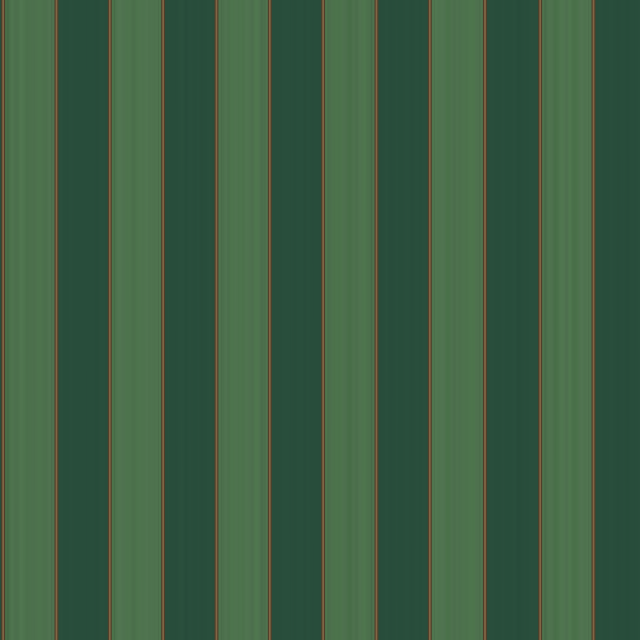
A Shadertoy shader for this pattern:

```glsl
float hash(float n) {
    return fract(sin(n * 127.1) * 43758.5);
}

// Smoothly blended random columns
float columns(float x) {
    float cell = floor(x);
    return mix(hash(cell), hash(cell + 1.0), smoothstep(0.2, 0.8, x - cell)) - 0.5;
}

// Vertical brushed grain whose columns fade slowly along their length
float grain(vec2 uv) {
    float fade = 0.85 + 0.15 * sin(uv.y * 7.0 + 4.0 * sin(uv.x * 23.0));
    float fine = columns(uv.x * 210.0);
    float broad = columns(uv.x * 85.0 + 31.0);
    float ripple = 0.2 * sin(uv.x * 410.0 + sin(uv.x * 37.0));
    return (0.6 * fine + 0.6 * broad + ripple) * fade;
}

// Antialiased coverage of a band around zero
float band(float d, float halfWidth, float pixel) {
    return clamp((halfWidth - abs(d)) / pixel + 0.5, 0.0, 1.0);
}

void mainImage(out vec4 fragColor, in vec2 fragCoord) {
    vec2 uv = fragCoord / iResolution.xy;
    float pixel = 1.0 / iResolution.x;

    // Twelve stripes, with a slight stretch right of centre
    float x = uv.x - 0.0049 - 0.0058 * smoothstep(0.67, 0.845, uv.x);
    float stripe = x * 12.0;
    float edge = (stripe - round(stripe)) / 12.0;
    float parity = mod(floor(stripe), 2.0);

    // Alternating light and dark greens
    float streak = grain(uv);
    float tint = columns(uv.x * 130.0 + 9.0);
    vec3 light = vec3(0.302, 0.447, 0.302) + streak * vec3(0.030, 0.036, 0.028);
    light += tint * vec3(0.012, -0.008, 0.016);
    vec3 dark = vec3(0.158, 0.302, 0.232) + streak * vec3(0.010, 0.012, 0.010);
    vec3 color = mix(light, dark, parity);

    // Faint shaded threads just inside each light stripe
    float thread = band(abs(edge) - 0.0075, 0.0008, pixel);
    color *= 1.0 - 0.07 * thread * (1.0 - parity);

    // Brown pinstripe with a tan core
    color = mix(color, vec3(0.31, 0.245, 0.16), band(edge, 0.0031, pixel));
    color = mix(color, vec3(0.51, 0.395, 0.27), band(edge, 0.0013, pixel));

    fragColor = vec4(color, 1.0);
}
```
